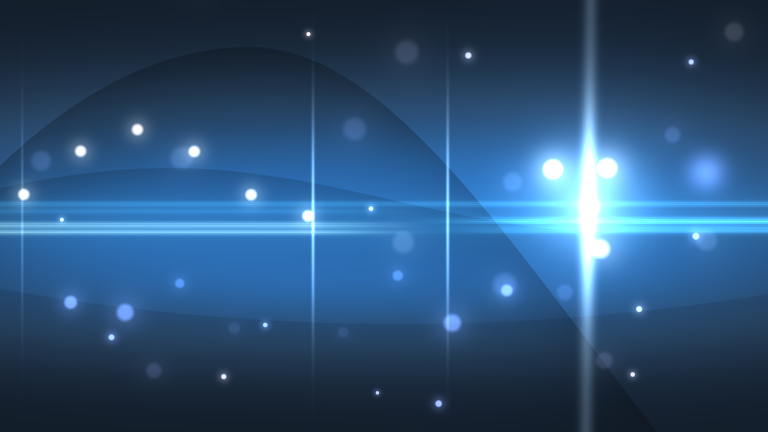
This background is drawn by a WebGL 2 fragment shader. Its source:

```glsl
#version 300 es
precision highp float;
uniform vec2 u_resolution;
out vec4 outColor;

#define NIGHT vec3(0.075, 0.115, 0.165)
#define SLATE vec3(0.16, 0.27, 0.39)
#define AZURE vec3(0.18, 0.45, 0.74)
#define CYAN vec3(0.30, 0.78, 0.95)
#define STRAW vec3(0.72, 0.82, 0.66)
#define PEACH vec3(0.98, 0.83, 0.70)
#define VIOLET vec3(0.55, 0.63, 1.0)
#define FLARE vec2(0.766, 0.54)
#define HORIZON 0.46

float bell(float x, float width) {
    float t = x / width;
    return exp(-t * t);
}

vec2 hash2(vec2 c) {
    vec2 k = vec2(dot(c, vec2(127.1, 311.7)), dot(c, vec2(269.5, 183.3)));
    return fract(sin(k) * 4375.85);
}

// Bright soft-edged disc with a faint halo
float orb(float d, float r) {
    return 1.0 - smoothstep(r * 0.55, r * 1.15, d) + 0.35 * bell(d, r * 1.9);
}

// Shade below a curve, strongest along its edge
float veil(float depth, float reach) {
    return smoothstep(-0.002, 0.002, depth) * exp(-max(depth, 0.0) / reach);
}

// Cellular scatter of lights, one candidate in each cell
vec3 scatter(vec2 q, float size, float radius, float density, float seed) {
    vec2 cell = floor(q / size);
    vec3 sum = vec3(0.0);
    for (int j = -1; j <= 1; j++)
    for (int i = -1; i <= 1; i++) {
        vec2 c = cell + vec2(i, j);
        vec2 h = hash2(c + seed);
        vec2 k = hash2(c + seed + 41.0);
        float r = radius * mix(0.5, 1.0, k.y);
        float d = length(q - (c + 0.15 + 0.7 * h) * size);
        sum += mix(VIOLET, PEACH, h.x * h.y) * orb(d, r) * step(k.x, density);
    }
    return sum;
}

// Sky gradient, bright around the horizon
vec3 sky(vec2 p) {
    float spread = p.y > HORIZON ? 0.32 : 0.27;
    float side = p.x - 0.48;
    float light = bell(p.y - HORIZON, spread) * (1.0 - 1.2 * side * side);
    vec3 col = mix(NIGHT, SLATE, smoothstep(0.0, 0.45, light));
    return mix(col, AZURE, smoothstep(0.3, 0.95, light));
}

// Three overlapping wave silhouettes
vec3 waves(vec3 col, vec2 p) {
    float d = p.x - 0.325;
    float drop = d < 0.0 ? 2.6 * d * d : 4.6 * d * d / (1.0 + 1.6 * d * d);
    col *= 1.0 - 0.24 * veil(0.891 - drop - p.y, 0.22);
    float swell = 0.537 + 0.074 * cos(min((p.x - 0.22) * 5.4, 3.14));
    col *= 1.0 - 0.15 * veil(swell - p.y, 0.12);
    float basin = 0.25 + 0.3 * (p.x - 0.52) * (p.x - 0.52);
    return col * (1.0 - 0.1 * veil(basin - p.y, 0.15));
}

// Horizontal light streaks
vec3 streaks(vec2 p) {
    float left = 1.0 - smoothstep(0.38, 0.58, p.x);
    float right = smoothstep(0.52, 0.76, p.x);
    float lines = 0.8 + 0.2 * sin(p.y * 900.0) * sin(p.y * 370.0);
    float pale = bell(p.y - 0.479, 0.007) + bell(p.y - 0.463, 0.007);
    float upper = bell(p.y - 0.528, 0.006) + 0.6 * bell(p.y - 0.512, 0.008) * left;
    vec3 col = STRAW * pale * left * 0.48;
    col += CYAN * upper * mix(0.22, 0.3, right);
    col += CYAN * (bell(p.y - 0.488, 0.008) + 0.65 * bell(p.y - 0.468, 0.009)) * right * 0.7;
    return col * lines + CYAN * bell(p.y - 0.49, 0.06) * 0.09;
}

// Vertical beams: thin rays and the broad column
vec3 beams(vec2 p, float aspect) {
    float ray = bell((p.x - 0.4076) * aspect, 0.0035) + bell((p.x - 0.583) * aspect, 0.0035);
    ray += 0.3 * bell((p.x - 0.029) * aspect, 0.003);
    float thin = ray * bell(p.y - 0.5, 0.21) * 0.6;
    float lean = 0.006 * (p.y - 0.5);
    float wide = bell((p.x - FLARE.x - lean) * aspect, 0.016);
    float power = 0.2 + 0.85 * bell(p.y - 0.51, 0.2);
    return vec3(0.78, 0.9, 1.0) * (thin + wide * power);
}

// Lights in chains along the left, the bottom and around the flare
vec3 chains(vec2 q, float aspect) {
    vec3 sum = vec3(0.0);
    for (int n = 0; n < 9; n++) {
        float i = float(n);
        vec2 low = vec2((0.092 + 0.071 * i) * aspect, 0.3 - 0.07 * sin(2.8 * i));
        float fade = 0.5 + 0.5 * cos(i * 0.785);
        sum += VIOLET * orb(length(q - low), 0.017 + 0.006 * sin(i * 2.0)) * fade * 0.5;
        if (n < 6) {
            vec2 arc = vec2((0.031 + 0.074 * i) * aspect, 0.6 + 0.1 * sin((i - 0.5) * 1.05));
            sum += PEACH * orb(length(q - arc), 0.015) * 0.65;
        }
        if (n < 4) {
            float a = 2.32 - 1.2 * i;
            float r = 0.12 * sqrt(abs(cos(i * 0.785)));
            vec2 c = FLARE * vec2(aspect, 1.0) + vec2(cos(a), sin(a)) * r - vec2(0.0, 0.02);
            sum += mix(vec3(1.0), PEACH, i / 3.0) * orb(length(q - c), 0.024) * (1.0 - 0.15 * i);
        }
    }
    return sum;
}

void main() {
    vec2 p = gl_FragCoord.xy / u_resolution;
    float aspect = u_resolution.x / u_resolution.y;
    vec2 q = p * vec2(aspect, 1.0);
    vec3 col = waves(sky(p), p) + streaks(p) + beams(p, aspect);

    // Flare bloom and the violet glow beside it
    float d = length(q - FLARE * vec2(aspect, 1.0));
    col += vec3(0.75, 0.88, 1.0) * 0.45 * bell(d, 0.12) + AZURE * 0.3 * exp(-d / 0.16);
    col += VIOLET * 0.5 * bell(length(q - vec2(0.92 * aspect, 0.602)), 0.042);

    col += chains(q, aspect);
    col += scatter(q, 0.19, 0.009, 0.3, 3.0) * 0.75;
    col += scatter(q, 0.25, 0.032, 0.4, 17.0) * 0.12;
    outColor = vec4(min(col, 1.0), 1.0);
}
```
